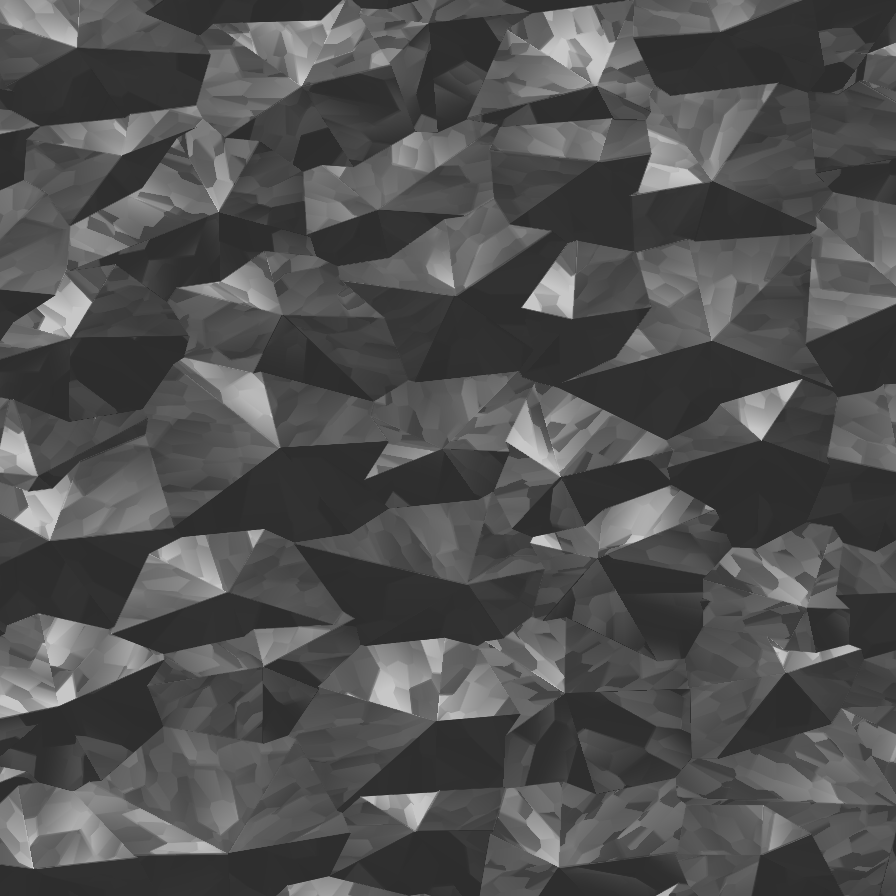
A WebGL 2 fragment shader for this texture:

```glsl
#version 300 es
precision highp float;
// Grey field of interlocking crystals with dark facets, cloudy shards and pale glints.

uniform vec2 u_resolution;
out vec4 fragColor;

const float TAU = 6.2831853;
const int SIDES = 5;
const vec2 CRYSTAL_GRID = vec2(5.3, 6.9);
const vec2 LIGHT_DIRECTION = vec2(-0.34, 0.94);
const float SHADOW_TONE = 0.175;

struct Facet {
    vec2 facing;    // downhill direction
    vec2 offset;    // position relative to the crystal tip
    float seed;     // random value of this facet
    float cracks;   // how fractured the whole crystal is
    float exposure; // light received
    float rival;    // light received by the closest other facet
    float gap;      // height difference to that facet
};

float hash(vec2 p) {
    return fract(sin(dot(p, vec2(127.1, 311.7))) * 43758.5453);
}

vec2 hash2(vec2 p) {
    return vec2(hash(p), hash(p + vec2(17.3, 41.9)));
}

float facetExposure(vec2 facing, float seed) {
    return mix(seed, 0.5 + 0.5 * dot(facing, LIGHT_DIRECTION), 0.6);
}

// The highest of the irregular pyramids around p decides the visible facet.
Facet crystalFacet(vec2 p, float softness) {
    Facet top = Facet(vec2(0.0, 1.0), vec2(0.0), 0.0, 0.0, 0.0, 0.0, 10.0);
    float highest = -10.0;
    vec2 base = floor(p);
    for (int i = 0; i < 9; i++) {
        vec2 cell = base + vec2(i % 3, i / 3) - 1.0;
        vec2 offset = p - cell - 0.2 - 0.6 * hash2(cell);
        vec2 traits = hash2(cell + 5.7);
        float peak = 0.4 * traits.x;
        if (peak - 0.55 * length(offset) < highest - softness) continue;

        // The steepest side facing p, and the next one beyond the ridge.
        float drop = -10.0, nextDrop = -10.0;
        float seed = 0.0, nextSeed = 0.0;
        vec2 facing = vec2(0.0), nextFacing = vec2(0.0);
        for (int k = 0; k < SIDES; k++) {
            float rnd = hash(cell + 3.31 * float(k + 1));
            float angle = TAU * (float(k) + traits.y + 0.5 * rnd) / float(SIDES);
            vec2 side = vec2(cos(angle), sin(angle));
            float fall = dot(offset, side) * mix(0.85, 1.4, fract(rnd * 57.3));
            float sideSeed = fract(rnd * 131.7);
            if (fall > drop) {
                nextDrop = drop; nextFacing = facing; nextSeed = seed;
                drop = fall; facing = side; seed = sideSeed;
            } else if (fall > nextDrop) {
                nextDrop = fall; nextFacing = side; nextSeed = sideSeed;
            }
        }

        float rise = peak - drop - highest;
        float exposure = facetExposure(facing, seed);
        if (rise > 0.0) {
            float ridge = drop - nextDrop;
            float rival = ridge < rise ? facetExposure(nextFacing, nextSeed) : top.exposure;
            top = Facet(facing, offset, seed, fract(traits.x * 73.1), exposure,
                        rival, min(ridge, rise));
            highest += rise;
        } else if (-rise < top.gap) {
            top.rival = exposure;
            top.gap = -rise;
        }
    }
    return top;
}

// Polygonal splinters, each with its own level and a gentle gradient.
float shards(vec2 p) {
    vec2 base = floor(p - 0.5);
    vec2 nearest = vec2(10.0);
    vec2 levels = vec2(0.5);
    for (int i = 0; i < 4; i++) {
        vec2 cell = base + vec2(i % 2, i / 2);
        vec2 rnd = hash2(cell + 2.6);
        vec2 offset = p - cell - 0.2 - 0.6 * rnd;
        float distance2 = dot(offset, offset);
        float level = fract(rnd.x * 71.3) + 0.9 * dot(offset, fract(rnd * 39.7) - 0.5);
        if (distance2 < nearest.x) {
            nearest = vec2(distance2, nearest.x);
            levels = vec2(level, levels.x);
        } else if (distance2 < nearest.y) {
            nearest.y = distance2;
            levels.y = level;
        }
    }
    float border = 0.5 - 0.5 * smoothstep(0.0, 0.06, nearest.y - nearest.x);
    return clamp(mix(levels.x, levels.y, border), 0.0, 1.0);
}

float crystalTone(vec2 uv, float softness) {
    Facet f = crystalFacet(uv * CRYSTAL_GRID, softness);
    float reach = length(f.offset);
    float blend = 0.5 - 0.5 * smoothstep(0.0, softness, f.gap);
    float exposure = mix(f.exposure, f.rival, blend);

    // Splinters run down the slope of their facet.
    vec2 across = vec2(-f.facing.y, f.facing.x);
    vec2 grain = vec2(dot(f.offset, across), dot(f.offset, f.facing));
    float coarse = shards(grain * vec2(4.2, 2.0) + 37.0 * f.seed);
    float fine = shards(grain * vec2(9.0, 5.0) + 19.0 * f.seed + 0.6 * coarse);

    // Shaded facets stay almost flat, except in fractured crystals.
    float fractured = smoothstep(0.5, 0.8, f.cracks);
    float shadow = SHADOW_TONE + 0.02 * coarse;
    shadow += fractured * 0.16 * smoothstep(0.45, 0.9, coarse) * (0.5 + 0.5 * fine);

    // Lit facets fade away from the tip and carry cloudy splinters.
    float lit = mix(0.31, 0.43, smoothstep(0.5, 0.85, exposure));
    lit += 0.10 * (coarse - 0.5) + 0.07 * (fine - 0.5) - 0.07 * (reach - 0.3);
    lit = mix(lit, 0.22, 0.65 * fractured * smoothstep(0.26, 0.2, fine));

    // Glints gather near the tips of the best exposed facets.
    float glint = smoothstep(0.58, 0.9, exposure) * exp(-1.3 * reach);
    lit += 0.55 * glint * smoothstep(0.4, 0.95, coarse) * mix(0.6, 1.0, fine);

    return mix(shadow, lit, smoothstep(0.40, 0.54, exposure));
}

void main() {
    vec2 uv = gl_FragCoord.xy / u_resolution;
    float softness = 1.5 * CRYSTAL_GRID.y / u_resolution.y;
    fragColor = vec4(vec3(min(crystalTone(uv, softness), 0.78)), 1.0);
}
```
